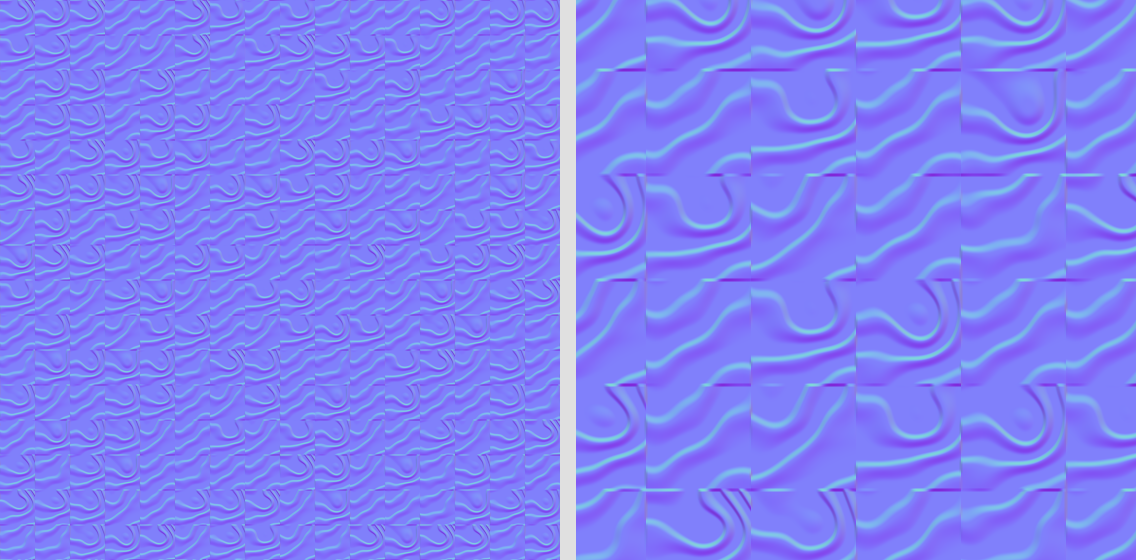
Left: the whole. Right: its middle third, enlarged.
Give the GLSL for this texture map, as a Shadertoy shader.

```glsl
const float TILES = 16.0;
const float VARIANTS = 9.0;
const float RELIEF = 0.031;
const float TAU = 6.2831853;

float hash(vec2 p) {
    vec3 q = fract(vec3(p.xyx) * 0.1031);
    q += dot(q, q.yzx + 33.33);
    return fract((q.x + q.y) * q.z);
}

vec2 randomDirection(vec2 p) {
    float angle = TAU * hash(p);
    return vec2(cos(angle), sin(angle));
}

float cornerRamp(vec2 cell, vec2 local, vec2 corner) {
    return dot(randomDirection(cell + corner), local - corner);
}

float gradientNoise(vec2 p) {
    vec2 cell = floor(p);
    vec2 f = fract(p);
    vec2 w = f * f * f * (f * (f * 6.0 - 15.0) + 10.0);
    float low = mix(cornerRamp(cell, f, vec2(0, 0)), cornerRamp(cell, f, vec2(1, 0)), w.x);
    float high = mix(cornerRamp(cell, f, vec2(0, 1)), cornerRamp(cell, f, vec2(1, 1)), w.x);
    return mix(low, high, w.y);
}

float pick(float variant, float channel, float low, float high) {
    return mix(low, high, hash(vec2(variant * 5.0 + 11.0, channel * 17.0 + 3.0)));
}

// Field whose contours sweep up to the right, fork at the top or curl into hooks
float sweepField(vec2 p, float variant) {
    float rise = pick(variant, 1.0, 0.5, 1.0);
    float bowl = pick(variant, 2.0, 1.4, 3.6);
    float center = pick(variant, 3.0, 0.05, 0.5);
    float knob = 1.3 * step(0.55, pick(variant, 4.0, 0.0, 1.0));
    float shift = pick(variant, 5.0, 0.0, 0.4);

    float field = 2.1 * p.y + shift;
    field -= rise * (p.x - 0.11 * sin(TAU * p.x));
    field -= bowl * p.y * p.y * (p.x - center) * (p.x - center);
    vec2 fromKnob = p - vec2(0.66, 0.6);
    field += knob * exp(-11.0 * dot(fromKnob, fromKnob));
    return field + 0.35 * gradientNoise(p * 2.3 + variant * 7.0);
}

// Groove with a gentle lower bank and a sharp upper bank
float grooveHeight(float field) {
    float u = fract(field);
    return 1.0 - smoothstep(0.08, 0.5, u) + smoothstep(0.54, 0.72, u);
}

float tiledHeight(vec2 p) {
    vec2 cell = mod(floor(p), TILES);
    float chance = hash(cell + 41.0);
    float variant = floor(VARIANTS * pow(chance, 1.4));
    return RELIEF * grooveHeight(sweepField(fract(p), variant));
}

// Central differences also catch the steps at tile seams
vec2 heightSlope(vec2 p, float reach) {
    vec2 e = vec2(reach, 0.0);
    float dx = tiledHeight(p + e.xy) - tiledHeight(p - e.xy);
    float dy = tiledHeight(p + e.yx) - tiledHeight(p - e.yx);
    return vec2(dx, dy) / (2.0 * reach);
}

vec3 normalColor(vec2 slope, float redGain) {
    vec3 normal = normalize(vec3(slope, 1.0));
    normal.x *= redGain;
    return 0.5 + 0.5 * normal * vec3(1.0, 1.0, 0.97);
}

void mainImage(out vec4 fragColor, in vec2 fragCoord) {
    vec3 color = vec3(0.0);
    // Four samples per pixel smooth the seams
    for (int i = 0; i < 4; i++) {
        vec2 jitter = vec2(i % 2, i / 2) * 0.5 - 0.25;
        vec2 p = TILES * (fragCoord + jitter) / iResolution.xy;
        color += normalColor(heightSlope(p, 0.016), 0.14);
    }
    fragColor = vec4(color / 4.0, 1.0);
}
```
